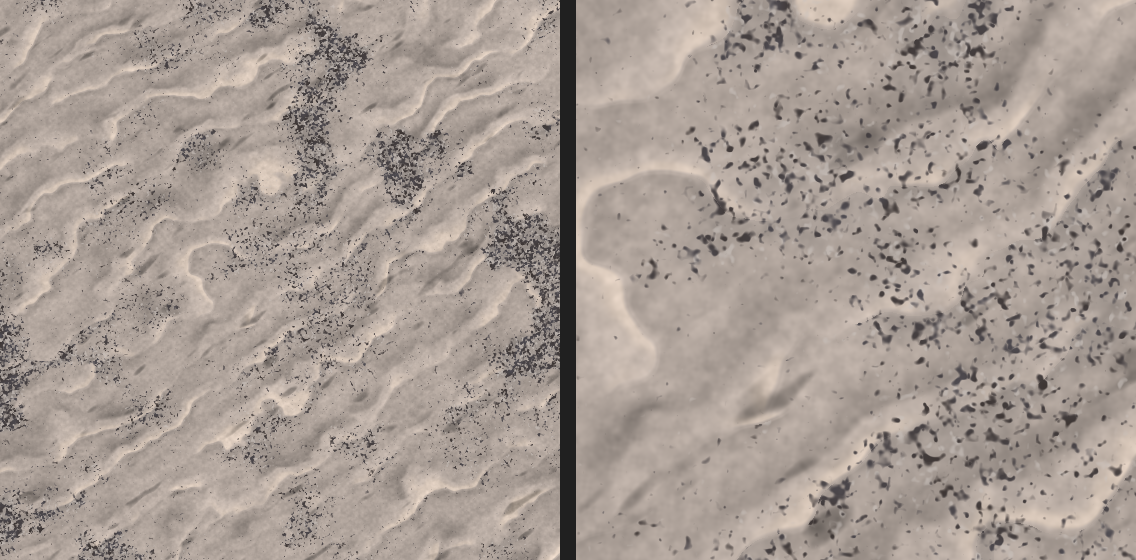
Left: the whole. Right: its middle third, enlarged.
Give the GLSL for this texture, as a Shadertoy shader.

```glsl
// Wind-rippled pale sand with soft lit crests and drifts of dark grit.

const vec3 SAND_TINT = vec3(1.0, 0.931, 0.884);
const vec3 DARK_GRIT = vec3(0.20, 0.17, 0.16);
const vec3 PALE_GRIT = vec3(0.79, 0.76, 0.74);
const vec3 BLUE_DUST = vec3(0.52, 0.50, 0.49);
const float CREST_ANGLE = 0.61;
const float RIPPLE_SPACING = 0.092;

float hash(vec2 p) {
    return fract(sin(dot(p, vec2(127.1, 311.7))) * 43758.5453);
}

float noise(vec2 p) {
    vec2 cell = floor(p), f = fract(p);
    f = f * f * (3.0 - 2.0 * f);
    float low = mix(hash(cell), hash(cell + vec2(1, 0)), f.x);
    float high = mix(hash(cell + vec2(0, 1)), hash(cell + vec2(1, 1)), f.x);
    return mix(low, high, f.y);
}

vec2 rotate(vec2 p, float angle) {
    float c = cos(angle), s = sin(angle);
    return vec2(c * p.x + s * p.y, c * p.y - s * p.x);
}

float fbm(vec2 p, int octaves) {
    float sum = 0.0, weight = 0.5, total = 0.0;
    for (int i = 0; i < octaves; i++) {
        sum += weight * noise(p);
        total += weight;
        weight *= 0.5;
        p = rotate(p, 0.65) * 2.03 + 17.3;
    }
    return sum / total;
}

float segmentDistance(vec2 p, vec2 a, vec2 b) {
    vec2 ab = b - a;
    return length(p - a - ab * clamp(dot(p - a, ab) / dot(ab, ab), 0.0, 1.0));
}

// Ripple phase: grows from the upper left to the lower right, bent by noise.
float ripplePhase(vec2 p, float seed) {
    float across = -rotate(p, CREST_ANGLE).y / RIPPLE_SPACING;
    float bend = 0.95 * noise(p * 5.3 + seed) + 0.75 * noise(p * 11.0 + seed);
    return across + bend + 0.28 * noise(p * 27.0 + seed) + 0.13 * noise(p * 64.0 + seed);
}

// Light on one ripple: broad shadow, glow with a thin bright crest, crisp edge.
float rippleLight(float phase, float shadow, float crest) {
    float f = fract(phase);
    float shade = smoothstep(0.20, 0.62, f) * (1.0 - smoothstep(0.62, 0.74, f));
    float edge = 1.0 - smoothstep(0.95, 1.0, f);
    float glow = smoothstep(0.58, 0.86, f) * edge;
    float core = smoothstep(0.82, 0.93, f) * edge;
    float lee = smoothstep(0.0, 0.04, f) * (1.0 - smoothstep(0.04, 0.22, f));
    return crest * (0.5 * glow + 0.5 * core) - shadow * shade - 0.3 * crest * lee - 0.02 * lee;
}

// Share of grit: drifts along two lines, loose patches and crest edges.
float gritDensity(vec2 p, float phase) {
    float band = segmentDistance(p, vec2(0.53, 0.96), vec2(0.98, 0.42));
    float corner = segmentDistance(p, vec2(0.0, 0.30), vec2(0.08, 0.0));
    float drift = exp(-band * band * 70.0) + exp(-corner * corner * 40.0);
    float patches = fbm(p * 11.0 + 41.0, 5);
    float edge = 1.0 - smoothstep(0.0, 0.4, fract(phase));
    float loose = smoothstep(0.40, 0.80, patches + 0.12 * edge);
    float heavy = drift * smoothstep(0.32, 0.70, patches + 0.05 * edge);
    return clamp(0.68 * loose + 0.75 * heavy, 0.0, 1.0);
}

// Irregular specks that grow more numerous with density.
float specks(vec2 p, float scale, float density) {
    vec2 q = rotate(p, 0.47) * scale;
    float grain = 0.62 * noise(q) + 0.38 * noise(rotate(q, 0.9) * 1.7 + 9.0);
    float limit = mix(0.87, 0.52, density);
    return smoothstep(limit - 0.05, limit + 0.18, grain);
}

void mainImage(out vec4 fragColor, in vec2 fragCoord) {
    vec2 p = fragCoord / iResolution.y;
    vec2 along = rotate(p, CREST_ANGLE);

    // Two ripple trains blend so that crests split, fade and join.
    float crest = mix(0.02, 0.155, smoothstep(0.25, 0.78, fbm(p * 15.0 + 3.0, 3)));
    float shadow = mix(0.01, 0.14, smoothstep(0.25, 0.85, fbm(p * 14.0 + 25.0, 2)));
    float phaseA = ripplePhase(p, 7.0);
    float phaseB = ripplePhase(p, 63.0);
    float train = smoothstep(0.46, 0.54, noise(p * 6.0 + 80.0));
    float ripples = mix(rippleLight(phaseA, shadow, crest),
                        rippleLight(phaseB, shadow, crest), train);
    float phase = mix(phaseA, phaseB, step(0.5, train));

    // Sand: broad swells, streaked dents and fine grain.
    float swell = fbm(p * 6.0 + 12.0, 3) - 0.5;
    float dents = fbm(along * vec2(22.0, 50.0), 4) - 0.5;
    float grain = fbm(p * 190.0, 2) - 0.5;
    float light = 0.70 + ripples + 0.06 * swell + 0.12 * dents + 0.10 * grain;
    float hollow = smoothstep(0.74, 0.92, fbm(along * vec2(20.0, 60.0) + 50.0, 2));
    vec3 color = SAND_TINT * (light - 0.20 * hollow);
    color += vec3(0.012, 0.004, -0.012) * smoothstep(0.03, 0.13, ripples);

    // Grit: dull dust below, then pale and dark specks.
    float density = gritDensity(p, phase);
    color = mix(color, BLUE_DUST, 0.50 * smoothstep(0.40, 1.0, density));
    color = mix(color, PALE_GRIT, 0.6 * specks(p + 3.7, 215.0, density * 0.9));
    float dark = max(specks(p, 195.0, density), specks(p + 1.3, 260.0, density * 0.9));
    vec3 gritColor = DARK_GRIT + vec3(0.08, 0.10, 0.14) * noise(p * 80.0);
    color = mix(color, gritColor, 0.92 * dark);

    fragColor = vec4(clamp(color, 0.0, 1.0), 1.0);
}
```
